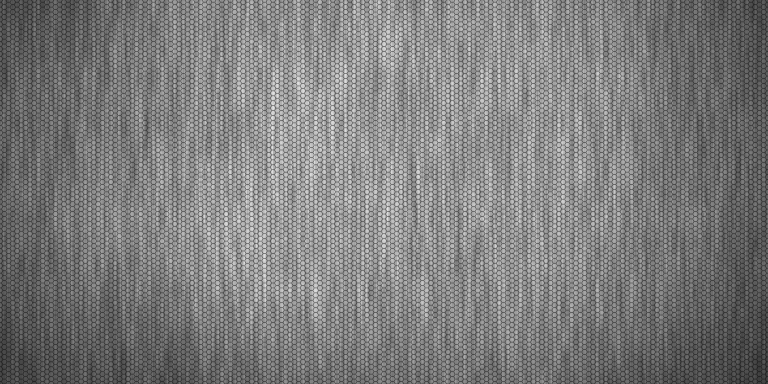
This texture is drawn by a WebGL 2 fragment shader. Its source:

```glsl
#version 300 es
precision highp float;

uniform vec2 u_resolution;
out vec4 outColor;

#define COLUMNS 180.0
#define LINE_HALF_WIDTH 0.10
#define LINE_SHADE 0.60
#define STREAK_DEPTH 0.58
#define GRAIN_DEPTH 0.12
#define CELL_VARIATION 0.06
#define CLOUD_DEPTH 0.16
#define EDGE_TONE 0.24
#define CENTRE_TONE 0.67

const float ROW_PITCH = 1.1547005;  // height of a hexagon one column step apart

float hash(vec2 p) {
    vec3 q = fract(vec3(p.xyx) * 0.1031);
    q += dot(q, q.yzx + 33.33);
    return fract((q.x + q.y) * q.z);
}

float valueNoise(vec2 p) {
    vec2 cell = floor(p);
    vec2 f = fract(p);
    f = f * f * (3.0 - 2.0 * f);
    float low = mix(hash(cell), hash(cell + vec2(1, 0)), f.x);
    float high = mix(hash(cell + vec2(0, 1)), hash(cell + vec2(1, 1)), f.x);
    return mix(low, high, f.y);
}

// Vertical brushed grain, centred on zero
float brushedStreaks(vec2 p) {
    vec2 frequency = vec2(55.0, 5.0);
    float weight = 0.18;
    float sum = 0.0;
    for (int i = 0; i < 3; i++) {
        sum += weight * (valueNoise(p * frequency + float(i) * 37.0) - 0.5);
        frequency *= vec2(2.0, 1.8);
        weight *= 1.6;
    }
    return sum;
}

// Offset from the centre of the nearest flat-topped hexagon
vec2 hexOffset(vec2 q) {
    vec2 pitch = vec2(2.0, ROW_PITCH);
    vec2 even = mod(q, pitch) - 0.5 * pitch;
    vec2 odd = mod(q + 0.5 * pitch, pitch) - 0.5 * pitch;
    return dot(even, even) < dot(odd, odd) ? even : odd;
}

float hexEdgeDistance(vec2 offset) {
    vec2 a = abs(offset);
    return 0.5 * ROW_PITCH - max(a.y, dot(a, vec2(0.8660254, 0.5)));
}

void main() {
    vec2 uv = gl_FragCoord.xy / u_resolution;
    vec2 p = gl_FragCoord.xy / u_resolution.y;

    // Soft light falling off toward the sides and lower corners
    vec2 fromCentre = 2.0 * uv - vec2(1.0, 1.2);
    float falloff = smoothstep(0.3, 1.6, length(fromCentre * vec2(1.1, 0.75)));
    float tone = mix(CENTRE_TONE, EDGE_TONE, falloff);

    // Broad clouds, fine brushing and grain
    tone *= 1.0 + CLOUD_DEPTH * (valueNoise(p * vec2(5.0, 3.0) + 11.0) - 0.5);
    tone *= 1.0 + STREAK_DEPTH * brushedStreaks(p);
    tone *= 1.0 + GRAIN_DEPTH * (valueNoise(p * vec2(250.0, 120.0)) - 0.5);

    // Hexagonal mesh with slightly domed, uneven cells
    vec2 q = p * COLUMNS * u_resolution.y / u_resolution.x;
    vec2 offset = hexOffset(q);
    vec2 cellId = round((q - offset) / vec2(1.0, 0.5 * ROW_PITCH));
    float blur = 0.5 * COLUMNS / u_resolution.x;
    float edge = hexEdgeDistance(offset);
    float fill = smoothstep(-blur, blur, edge - LINE_HALF_WIDTH);
    float dome = 1.08 - 0.15 * dot(offset, offset);
    float cellShade = dome + CELL_VARIATION * (hash(cellId) - 0.5);
    tone *= mix(LINE_SHADE, cellShade, fill);

    outColor = vec4(vec3(clamp(tone, 0.0, 1.0)), 1.0);
}
```
